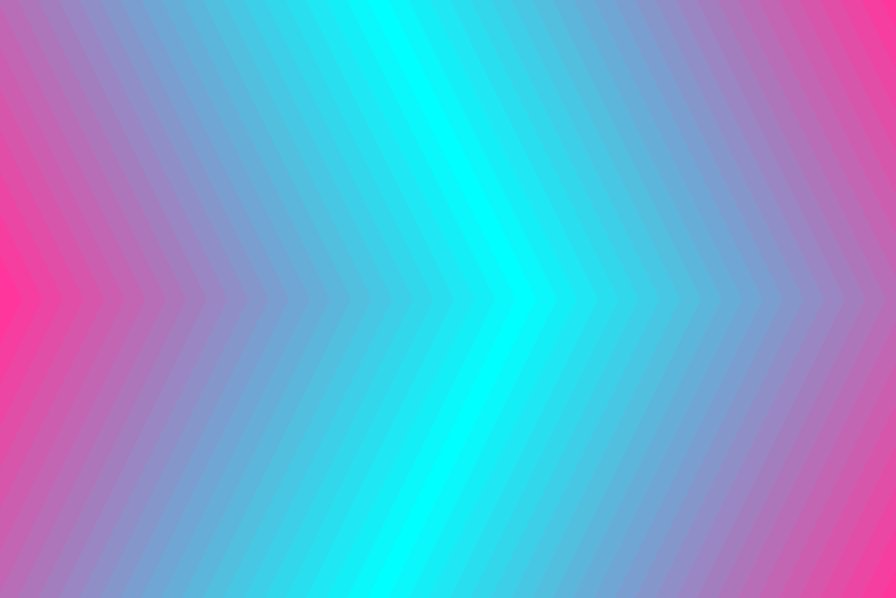
Write a Shadertoy shader that draws this background.

```glsl
// Right-pointing chevron bands stepping from pink to cyan and back to pink.
// A folded horizontal coordinate is quantised into bands, and each band takes
// one flat colour from a two-colour ramp by its distance from the cyan band.

const vec3 CYAN = vec3(0.0, 1.0, 1.0);
const vec3 PINK = vec3(1.0, 0.21, 0.61);

// Lengths are fractions of the canvas height, measured from its centre.
const float CYAN_TIP = 0.1305;     // tip position of the middle of the cyan band
const float BAND_WIDTH = 0.0344;   // horizontal width of one band
const float SLANT = 0.495;         // horizontal shift per unit of height
const float RAMP_STEPS = 25.0;     // bands between cyan and pure pink

// Flat colour of a band counted from the cyan one.
vec3 bandColor(float band) {
    return mix(CYAN, PINK, min(abs(band) / RAMP_STEPS, 1.0));
}

void mainImage(out vec4 fragColor, in vec2 fragCoord) {
    vec2 p = (fragCoord - 0.5 * iResolution.xy) / iResolution.y;

    // Fold about the horizontal midline; whole numbers mark band edges.
    float chevron = p.x + SLANT * abs(p.y);
    float position = (chevron - CYAN_TIP) / BAND_WIDTH + 0.5;

    // Blend across the nearest edge over about one pixel.
    float edge = floor(position + 0.5);
    float softness = 0.6 / (iResolution.y * BAND_WIDTH);
    float side = smoothstep(-softness, softness, position - edge);
    vec3 color = mix(bandColor(edge - 1.0), bandColor(edge), side);

    fragColor = vec4(color, 1.0);
}
```
